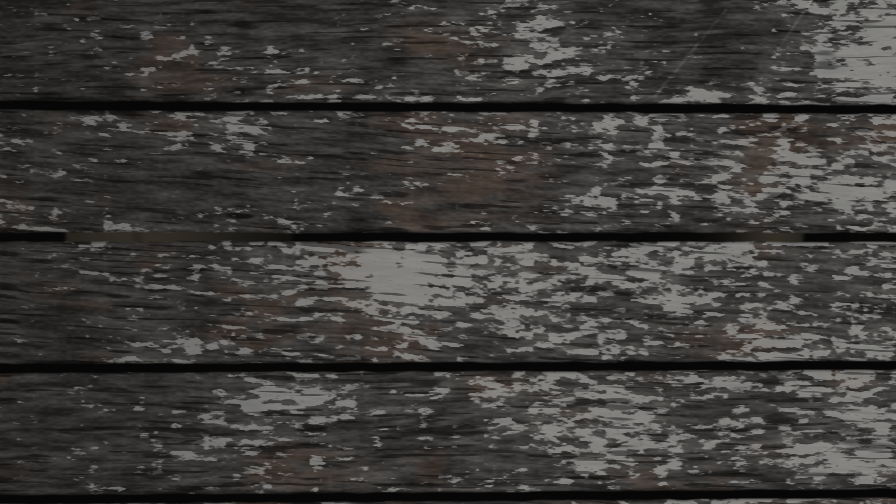
Reproduce this texture procedurally as a WebGL 2 fragment shader.

```glsl
#version 300 es
precision highp float;
// Weathered dark timber slats with flaking grey paint and narrow black gaps.

uniform vec2 u_resolution;
out vec4 outColor;

const vec3 GAP_BLACK = vec3(0.025, 0.025, 0.024);
const vec3 GAP_GLIMPSE = vec3(0.25, 0.23, 0.19);
const vec3 WOOD_DARK = vec3(0.125, 0.122, 0.118);
const vec3 WOOD_LIGHT = vec3(0.335, 0.325, 0.315);
const vec3 PAINT_GREY = vec3(0.57, 0.57, 0.56);
const vec3 RUST_BROWN = vec3(0.31, 0.22, 0.17);
const float GAP_HALF = 0.0088;

float hash(vec2 p) {
  return fract(sin(dot(p, vec2(127.1, 311.7))) * 43758.5453);
}

float noise(vec2 p) {
  vec2 i = floor(p), f = fract(p);
  f = f * f * (3.0 - 2.0 * f);
  float low = mix(hash(i), hash(i + vec2(1, 0)), f.x);
  float high = mix(hash(i + vec2(0, 1)), hash(i + vec2(1, 1)), f.x);
  return mix(low, high, f.y);
}

float fbm(vec2 p) {
  float sum = 0.0, amp = 0.53;
  for (int i = 0; i < 4; i++) {
    sum += amp * noise(p);
    p = p * 2.03 + 17.3;
    amp *= 0.5;
  }
  return sum;
}

// Soft elliptical area, 1 at its centre
float spot(vec2 p, vec2 centre, vec2 radius) {
  vec2 d = (p - centre) / radius;
  return exp(-dot(d, d));
}

float segment(vec2 p, vec2 a, vec2 b) {
  vec2 d = b - a;
  return length(p - a - d * clamp(dot(p - a, d) / dot(d, d), 0.0, 1.0));
}

// How far the paint has broken into pale flakes
float wearAmount(vec2 p, float id, float side, float edge) {
  float wear = fbm(p * vec2(3.5, 9.0) + id * 13.7) - 0.5;
  wear += 0.13 * (side - 0.5);
  wear += 0.32 * spot(p, vec2(0.77, 0.43), vec2(0.10, 0.09));
  wear += 0.20 * spot(p, vec2(0.88, 0.70), vec2(0.08, 0.09));
  wear += 0.20 * spot(p, vec2(1.08, 0.97), vec2(0.07, 0.06));
  wear += 0.12 * spot(p, vec2(1.76, 0.60), vec2(0.06, 0.50));
  return wear + 0.15 * exp(-edge / 0.012) * noise(vec2(p.x * 7.0, id));
}

vec3 woodColor(vec2 p, float id, float side, float edge) {
  // Each slat has its own grain offset, tilt and waviness
  vec2 q = p + vec2(id * 5.3, id * 2.1);
  q.y += p.x * mix(-0.03, 0.07, hash(vec2(id, 4.0)));
  q.y += 0.025 * fbm(p * vec2(3.0, 5.0) + id * 7.0);

  float grain = fbm(q * vec2(16.0, 110.0));
  float fibre = noise(q * vec2(22.0, 210.0) + 31.0);
  float speck = noise(q * vec2(110.0, 240.0) + 53.0);
  float wear = wearAmount(p, id, side, edge);

  float tone = 0.44 + 1.1 * (grain - 0.5) + 0.3 * (fibre - 0.5);
  tone += 0.25 * (speck - 0.5) + 0.5 * wear;
  vec3 color = mix(WOOD_DARK, WOOD_LIGHT, clamp(tone, 0.0, 1.15));

  float rust = smoothstep(0.58, 0.78, fbm(p * vec2(6.0, 12.0) + id * 3.0 + 40.0));
  rust += 0.7 * spot(p, vec2(0.81, 0.43), vec2(0.05, 0.03));
  color = mix(color, RUST_BROWN, 0.35 * min(rust, 1.0));

  float chips = fbm(q * vec2(32.0, 95.0) + 71.0) + 0.75 * wear;
  chips += 0.18 * (speck - 0.5);
  float flake = smoothstep(0.57, 0.74, chips);
  color = mix(color, PAINT_GREY, 0.72 * flake);

  float crack = smoothstep(0.68, 0.86, noise(q * vec2(13.0, 170.0) + 91.0));
  return color * (1.0 - 0.42 * crack);
}

// Black slit with faint light from beneath in the upper middle gap
vec3 gapColor(vec2 p, float gapId) {
  float lit = smoothstep(0.45, 0.6, noise(vec2(p.x * 11.0, gapId)));
  float reach = spot(p, vec2(0.28, 0.53), vec2(0.25, 0.1));
  reach += spot(p, vec2(1.54, 0.53), vec2(0.09, 0.1));
  float strength = abs(gapId - 2.0) < 0.5 ? 0.75 : 0.15;
  return mix(GAP_BLACK, GAP_GLIMPSE, strength * lit * min(reach, 1.0));
}

void main() {
  vec2 p = gl_FragCoord.xy / u_resolution.y;
  float side = gl_FragCoord.x / u_resolution.x;

  // Slats converge slightly towards the right
  float pitch = mix(0.261, 0.254, side);
  float row = (p.y - mix(0.008, 0.021, side)) / pitch;
  float id = floor(row);
  float gapId = round(row);
  float ragged = 0.003 * (noise(vec2(p.x * 28.0, id * 9.0)) - 0.5);
  float edge = abs(row - gapId) * pitch - GAP_HALF + ragged;

  vec3 wood = woodColor(p, id, side, max(edge, 0.0));
  float scratch = segment(p, vec2(1.30, 0.81), vec2(1.44, 0.98));
  scratch = min(scratch, segment(p, vec2(1.55, 0.91), vec2(1.61, 1.0)));
  wood += 0.10 * (1.0 - smoothstep(0.001, 0.005, scratch)) * noise(p * 90.0);

  // Rounded slat edges and gentle light falloff
  wood *= mix(0.72, 1.0, smoothstep(0.0, 0.007, edge));
  wood *= mix(0.86, 1.06, smoothstep(0.0, 0.55, side));
  float blur = 0.0012 + 0.5 / u_resolution.y;
  vec3 color = mix(gapColor(p, gapId), wood, smoothstep(-blur, blur, edge));
  outColor = vec4(color, 1.0);
}
```
